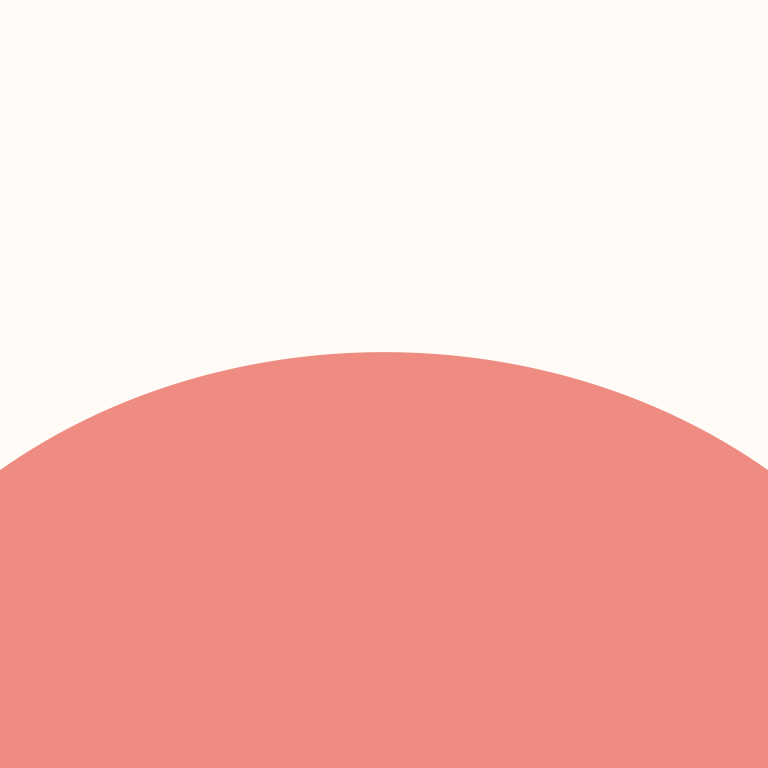
Give the GLSL for this background, as a Shadertoy shader.

```glsl
// Draws a broad coral dome rising from the bottom edge of a plain cream field.

const vec3 CREAM = vec3(1.0, 0.984, 0.963);
const vec3 CORAL = vec3(0.933, 0.549, 0.506);
const vec2 DOME_CENTER = vec2(0.5, -0.1195);
const vec2 DOME_RADII = vec2(0.78, 0.661);

// Approximate signed distance to an axis-aligned ellipse, accurate near its edge
float ellipseDistance(vec2 point, vec2 radii) {
    float scaled = length(point / radii);
    float slope = length(point / (radii * radii));
    return scaled * (scaled - 1.0) / max(slope, 1e-4);
}

void mainImage(out vec4 fragColor, in vec2 fragCoord) {
    vec2 uv = fragCoord / iResolution.xy;
    float pixel = 1.0 / iResolution.y;

    // Dome with an edge one pixel soft
    float dome = ellipseDistance(uv - DOME_CENTER, DOME_RADII);
    float coverage = clamp(0.5 - dome / pixel, 0.0, 1.0);

    fragColor = vec4(mix(CREAM, CORAL, coverage), 1.0);
}
```
